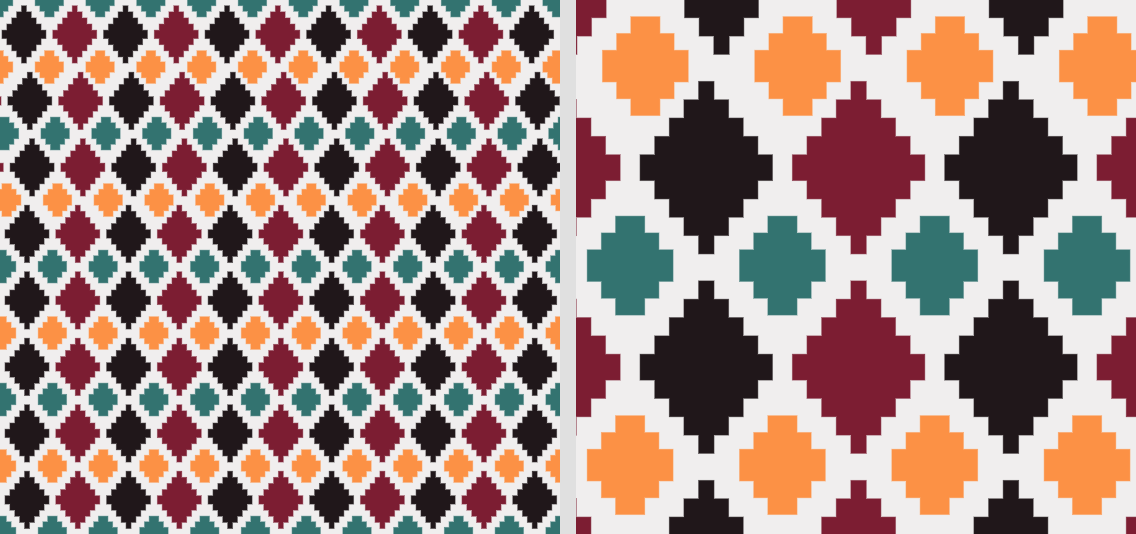
Left: the whole. Right: its middle third, enlarged.
This pattern is drawn by a WebGL 1 fragment shader. Its source:

```glsl
precision highp float;
// Rows of stepped diamonds: large black and maroon, small orange and teal, on off-white.

uniform vec2 u_resolution;

const vec2 REPEATS = vec2(11.03, 8.03);  // large diamonds across and down
const float TILE_HEIGHT = 1.306;         // in tile widths
const vec2 LARGE_ORIGIN = vec2(0.532, 0.517);
const vec2 SMALL_ORIGIN = vec2(0.032, 0.008);

const vec3 PAPER = vec3(0.94, 0.935, 0.935);
const vec3 BLACK = vec3(0.125, 0.09, 0.10);
const vec3 MAROON = vec3(0.485, 0.115, 0.195);
const vec3 TEAL = vec3(0.20, 0.45, 0.44);
const vec3 ORANGE = vec3(0.99, 0.57, 0.27);

float boxDistance(vec2 p, vec2 halfSize) {
  vec2 d = abs(p) - halfSize;
  return length(max(d, 0.0)) + min(max(d.x, d.y), 0.0);
}

// Union of boxes, each narrower and taller than the one before.
float steppedDiamond(vec2 p, vec2 widest, vec2 stepSize, float steps) {
  float d = 1e3;
  for (int i = 0; i < 5; i++) {
    float level = min(float(i), steps);
    d = min(d, boxDistance(p, widest + level * stepSize));
  }
  return d;
}

// Sideways drift of the upper rows, in tile widths.
float rowShift(float row) {
  if (row < 0.5) return -0.06;
  if (row < 1.5) return 0.055;
  if (row < 2.5) return 0.10;
  return 0.0;
}

// Column and row of the nearest diamond; shiftLag picks the row it drifts with.
vec2 nearestCell(vec2 p, vec2 origin, float shiftLag) {
  float row = floor(p.y - origin.y + 0.5);
  float column = floor(p.x - origin.x - rowShift(row - shiftLag) + 0.5);
  return vec2(column, row);
}

// Offset from the centre of a cell, in tile widths.
vec2 cellOffset(vec2 p, vec2 cell, vec2 origin, float shiftLag) {
  vec2 centre = cell + origin + vec2(rowShift(cell.y - shiftLag), 0.0);
  return (p - centre) * vec2(1.0, TILE_HEIGHT);
}

float coverage(float d, float softness) {
  return 1.0 - smoothstep(-softness, softness, d);
}

void main() {
  vec2 uv = gl_FragCoord.xy / u_resolution;
  vec2 p = vec2(uv.x, 1.0 - uv.y) * REPEATS;
  float softness = 0.9 * REPEATS.x / u_resolution.x;

  // Large diamonds alternate by column.
  vec2 largeCell = nearestCell(p, LARGE_ORIGIN, 0.0);
  vec2 largePos = cellOffset(p, largeCell, LARGE_ORIGIN, 0.0);
  float large = steppedDiamond(largePos, vec2(0.436, 0.086), vec2(-0.096, 0.12), 4.0);
  vec3 largeColor = mix(BLACK, MAROON, mod(largeCell.x, 2.0));

  // Small diamonds alternate by row.
  vec2 smallCell = nearestCell(p, SMALL_ORIGIN, 1.0);
  vec2 smallPos = cellOffset(p, smallCell, SMALL_ORIGIN, 1.0);
  float small = steppedDiamond(smallPos, vec2(0.283, 0.105), vec2(-0.093, 0.11), 2.0);
  vec3 smallColor = mix(TEAL, ORANGE, mod(smallCell.y, 2.0));

  vec3 color = mix(PAPER, smallColor, coverage(small, softness));
  color = mix(color, largeColor, coverage(large, softness));
  gl_FragColor = vec4(color, 1.0);
}
```
